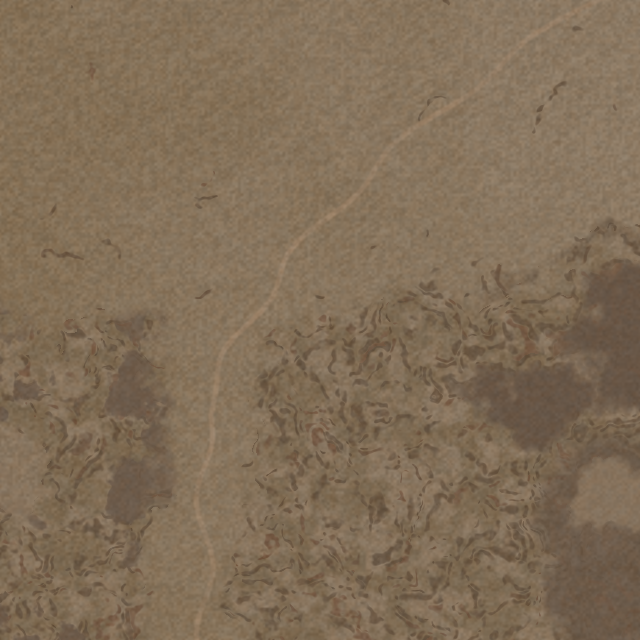
This texture is drawn by a WebGL 1 fragment shader. Its source:

```glsl
precision highp float;
// Dry grassland seen from the air: a pale footpath winds between open grass
// and patchy scrub. Noise-warped masks lay out the ground, jittered cells
// scatter the bushes, and layered value noise gives the soft grain.
uniform vec2 u_resolution;

const vec3 GOLD_GRASS = vec3(0.515, 0.436, 0.335);
const vec3 PALE_GRASS = vec3(0.545, 0.472, 0.385);
const vec3 DRY_SOIL   = vec3(0.540, 0.462, 0.375);
const vec3 SCRUB      = vec3(0.478, 0.405, 0.310);
const vec3 BUSH       = vec3(0.375, 0.302, 0.232);
const vec3 RUST       = vec3(0.435, 0.315, 0.235);
const vec3 THICKET    = vec3(0.395, 0.326, 0.268);
const vec3 PATH       = vec3(0.615, 0.515, 0.415);

float hash(vec2 p) {
  return fract(sin(dot(p, vec2(127.1, 311.7))) * 43758.5453);
}

float noise(vec2 p) {
  vec2 cell = floor(p), f = fract(p);
  f = f * f * (3.0 - 2.0 * f);
  float low = mix(hash(cell), hash(cell + vec2(1.0, 0.0)), f.x);
  float high = mix(hash(cell + vec2(0.0, 1.0)), hash(cell + 1.0), f.x);
  return mix(low, high, f.y);
}

float fbm(vec2 p) {
  float sum = 0.0, weight = 0.5;
  for (int i = 0; i < 4; i++) {
    sum += weight * noise(p);
    p = mat2(1.6, 1.2, -1.2, 1.6) * p + 7.3;
    weight *= 0.5;
  }
  return sum / 0.9375;
}

// Soft ellipse: 1 inside, 0 outside
float blob(vec2 p, vec2 center, vec2 radius) {
  return 1.0 - smoothstep(0.75, 1.15, length((p - center) / radius));
}

// Scattered bushes: x is coverage, y is a random tint
vec2 bushes(vec2 p, float density) {
  vec2 cell = floor(p), result = vec2(0.0);
  for (int j = -1; j <= 1; j++) {
    for (int i = -1; i <= 1; i++) {
      vec2 id = cell + vec2(float(i), float(j));
      vec2 center = id + vec2(hash(id), hash(id + 41.3));
      float radius = mix(0.25, 0.68, hash(id + 17.9));
      float present = step(hash(id + 5.7), density);
      float cover = present * (1.0 - smoothstep(0.3, 1.0, length(p - center) / radius));
      if (cover > result.x) result = vec2(cover, hash(id + 83.1));
    }
  }
  return result;
}

// Horizontal position of the path at height y
float pathX(float y) {
  float rise = max(y - 0.35, 0.0);
  float lowBend = -0.013 * sin(30.0 * (y - 0.167));
  float highBend = 0.013 * sin(38.0 * (y - 0.49));
  return 0.32 + 0.32 * rise + 0.95 * rise * rise
       + mix(lowBend, highBend, smoothstep(0.3, 0.45, y));
}

float pathDistance(vec2 p) {
  float slope = (pathX(p.y + 0.005) - pathX(p.y - 0.005)) / 0.01;
  return abs(p.x - pathX(p.y)) / sqrt(1.0 + slope * slope);
}

void main() {
  vec2 p = gl_FragCoord.xy / u_resolution;
  vec2 warp = vec2(fbm(p * 16.0), fbm(p * 16.0 + 31.0)) - 0.5;
  vec2 q = p + 0.13 * warp;

  // Open grass with faint diagonal streaks
  vec2 along = vec2(p.x + p.y * 0.75, p.y - p.x * 0.75);
  float streak = noise(along * vec2(22.0, 95.0)) - 0.5;
  float paleness = smoothstep(0.15, 0.95, p.x * 0.9 + 0.7 * fbm(p * 6.0) - 0.15);
  vec3 color = mix(GOLD_GRASS, PALE_GRASS, paleness);
  color += 0.022 * streak * smoothstep(0.4, 0.8, p.y);

  // Scrub zones on both sides of the path
  float ridge = 0.42 + 0.2 * q.x;
  float rightEdge = 0.36 + 0.35 * max(q.y - 0.25, 0.0);
  float rightZone = smoothstep(-0.03, 0.06, ridge - q.y) * smoothstep(-0.02, 0.05, q.x - rightEdge);
  float leftZone = smoothstep(-0.02, 0.05, 0.5 - q.y) * smoothstep(-0.02, 0.04, 0.24 - q.x);
  float zone = max(rightZone, leftZone);
  float mottle = fbm(p * 34.0 + 9.0);
  color = mix(color, mix(SCRUB, DRY_SOIL, smoothstep(0.38, 0.66, mottle)), 0.85 * zone);

  // Dense thickets, cut by grassy clearings
  float thicket = blob(q, vec2(0.98, 0.47), vec2(0.11, 0.10));
  thicket = max(thicket, blob(q, vec2(0.83, 0.37), vec2(0.10, 0.065)));
  thicket = max(thicket, 0.8 * blob(q, vec2(0.96, 0.13), vec2(0.13, 0.20)));
  float leftNoise = fbm(p * 9.0 + 3.0) + 0.5 * (mottle - 0.5);
  thicket = max(thicket, 0.85 * leftZone * smoothstep(0.49, 0.57, leftNoise));
  float clearing = max(blob(q, vec2(0.97, 0.21), vec2(0.07, 0.06)), blob(q, vec2(0.03, 0.25), vec2(0.06, 0.08)));
  color = mix(color, THICKET, 0.9 * thicket);
  color = mix(color, DRY_SOIL, 0.85 * clearing);

  // Bushes, with a thin row along the ridge
  float row = (1.0 - smoothstep(0.006, 0.03, abs(q.y - ridge))) * smoothstep(0.65, 0.85, p.x);
  float density = 0.012 + 0.68 * max(zone, row) * (1.0 - clearing);
  vec2 bush = bushes(p * 46.0 + 7.0 * warp, density);
  vec3 bushColor = mix(BUSH, RUST, smoothstep(0.65, 0.95, bush.y));
  color = mix(color, bushColor, 0.7 * bush.x * (1.0 - 0.7 * thicket));
  color = mix(color, BUSH, 0.45 * row * smoothstep(0.35, 0.6, mottle));

  // Footpath, fading in places
  float track = 1.0 - smoothstep(0.0015, 0.0065, pathDistance(p));
  color = mix(color, PATH, track * mix(0.4, 0.85, noise(p * 22.0)));

  // Soft grain in brightness and a little in hue
  float grain = noise(p * 230.0) + 0.7 * noise(along * vec2(90.0, 150.0)) - 0.85;
  float hue = noise(p * 125.0 + 53.0) - 0.5;
  color += 0.058 * grain * (1.0 - 0.45 * thicket) + hue * vec3(0.018, -0.004, -0.022);
  gl_FragColor = vec4(color, 1.0);
}
```
